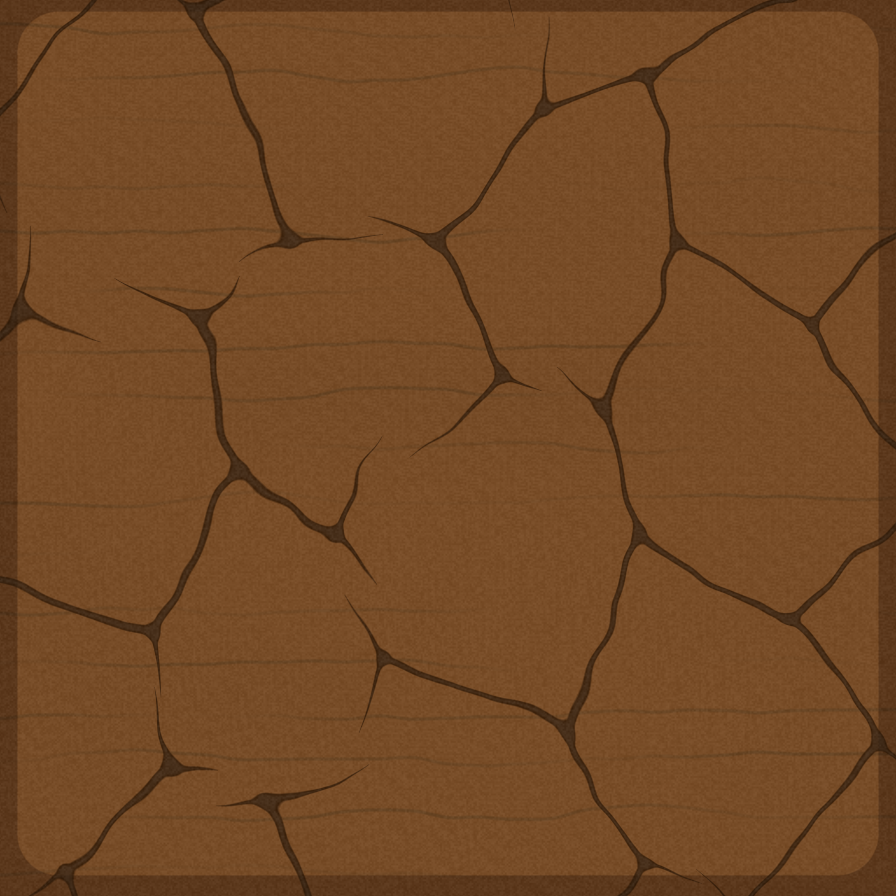
This texture is drawn by a WebGL 2 fragment shader. Its source:

```glsl
#version 300 es
precision highp float;

uniform vec2 u_resolution;
out vec4 fragColor;

// Lattice step along the crack chains and across them
const vec2 CELL = vec2(0.17, 0.25);

float hash(vec2 p) {
    return fract(sin(dot(p, vec2(127.1, 311.7))) * 43758.5453);
}

float noise(vec2 p) {
    vec2 i = floor(p), f = fract(p);
    f = f * f * (3.0 - 2.0 * f);
    float low = mix(hash(i), hash(i + vec2(1.0, 0.0)), f.x);
    float high = mix(hash(i + vec2(0.0, 1.0)), hash(i + 1.0), f.x);
    return mix(low, high, f.y);
}

vec2 wobble(vec2 p, float scale) {
    return vec2(noise(p * scale), noise(p * scale + 37.3)) - 0.5;
}

vec2 rotate(vec2 p, float angle) {
    float c = cos(angle), s = sin(angle);
    return vec2(c * p.x - s * p.y, s * p.x + c * p.y);
}

float smoothMin(float a, float b, float k) {
    float h = max(k - abs(a - b), 0.0) / k;
    return min(a, b) - h * h * k * 0.25;
}

float roundedBox(vec2 p, vec2 halfSize, float radius) {
    vec2 q = abs(p) - halfSize + radius;
    return length(max(q, 0.0)) + min(max(q.x, q.y), 0.0) - radius;
}

float parity(vec2 id) {
    return mod(id.x + id.y, 2.0);
}

// Junction of the zigzag lattice, pulled towards its rung
vec2 junction(vec2 id) {
    vec2 jitter = vec2(hash(id + 3.7), hash(id + 19.1)) - 0.5;
    return (id + 0.5 + jitter * vec2(0.6, 0.4) + vec2(0.0, 0.2 - 0.4 * parity(id))) * CELL;
}

float junctionWidth(vec2 id) {
    return mix(0.0034, 0.0062, hash(id + 51.3));
}

float taperedLine(vec2 p, vec2 a, vec2 span, float startWidth, float endWidth) {
    float t = clamp(dot(p - a, span) / dot(span, span), 0.0, 1.0);
    float width = mix(startWidth, endWidth, t) * (1.0 - 0.35 * sin(t * 3.14159));
    return length(p - a - span * t) - width;
}

// Branch that leaves a junction and runs out to a point
float spur(vec2 p, vec2 from, vec2 to) {
    vec2 key = from * 1.7 + to * 2.3;
    vec2 a = junction(from);
    vec2 span = rotate(junction(to) - a, hash(key + 5.1) - 0.5);
    span *= mix(0.42, 0.62, hash(key + 13.3));
    return taperedLine(p, a, span, junctionWidth(from), 0.0);
}

// A whole crack between two junctions, or a spur from each of them
float crackEdge(vec2 p, vec2 from, vec2 to, float keep) {
    if (hash(from * 1.3 + to * 2.9) > keep)
        return min(spur(p, from, to), spur(p, to, from));
    vec2 a = junction(from);
    return taperedLine(p, a, junction(to) - a, junctionWidth(from), junctionWidth(to));
}

float cracks(vec2 p, float angle) {
    p += wobble(p, 8.0) * 0.03 + wobble(p, 27.0) * 0.012;
    p = rotate(p, -angle) + 3.0;
    vec2 cell = floor(p / CELL);
    float d = 1.0;
    for (int y = -2; y <= 1; y++) {
        for (int x = -2; x <= 1; x++) {
            vec2 id = cell + vec2(x, y);
            d = smoothMin(d, crackEdge(p, id, id + vec2(1.0, 0.0), 0.6), 0.011);
            if (parity(id) < 0.5)
                d = smoothMin(d, crackEdge(p, id, id + vec2(0.0, 1.0), 0.55), 0.011);
        }
    }
    return d;
}

// Faint broken wavy streaks, one per row
float woodStreaks(vec2 p, float rows, float seed) {
    float row = floor(p.y * rows);
    float wave = 0.3 * noise(vec2(p.x * 7.0, row + seed)) + 0.08 * noise(vec2(p.x * 26.0, row));
    float center = mix(0.2, 0.45, hash(vec2(row, seed))) + wave;
    float dist = abs(fract(p.y * rows) - center) / rows;
    float presence = smoothstep(0.3, 0.8, noise(vec2(p.x * 4.5 + seed, row * 5.3 + 0.5)));
    return presence * (1.0 - smoothstep(0.0004, 0.0032, dist));
}

void main() {
    vec2 p = gl_FragCoord.xy / u_resolution;
    float pixel = 1.0 / min(u_resolution.x, u_resolution.y);

    // Wooden panel on a darker frame
    float panel = roundedBox(p - vec2(0.5, 0.505), vec2(0.4805, 0.482), 0.046);
    float inside = 1.0 - smoothstep(-pixel, pixel, panel);
    vec3 color = mix(vec3(0.36, 0.22, 0.11), vec3(0.47, 0.30, 0.155), inside);
    color *= 1.0 + 0.03 * (noise(p * vec2(3.0, 9.0)) - 0.5);

    // Wood grain
    float streaks = woodStreaks(p, 17.0, 4.0);
    color = mix(color, color * vec3(0.83, 0.87, 0.88), streaks * 0.8);

    // Cracks with a darker rim
    float d = cracks(p, 1.4);
    float rim = smoothstep(-0.0035, -0.0005, d);
    vec3 crackColor = mix(vec3(0.28, 0.185, 0.105), vec3(0.24, 0.14, 0.055), rim);
    crackColor *= mix(0.88, 1.0, inside);
    color = mix(color, crackColor, 1.0 - smoothstep(-pixel, pixel, d));

    // Fine surface speckle
    color += 0.05 * (noise(p * 512.0) - 0.5) + 0.015 * (noise(p * 230.0) - 0.5);
    fragColor = vec4(color, 1.0);
}
```
